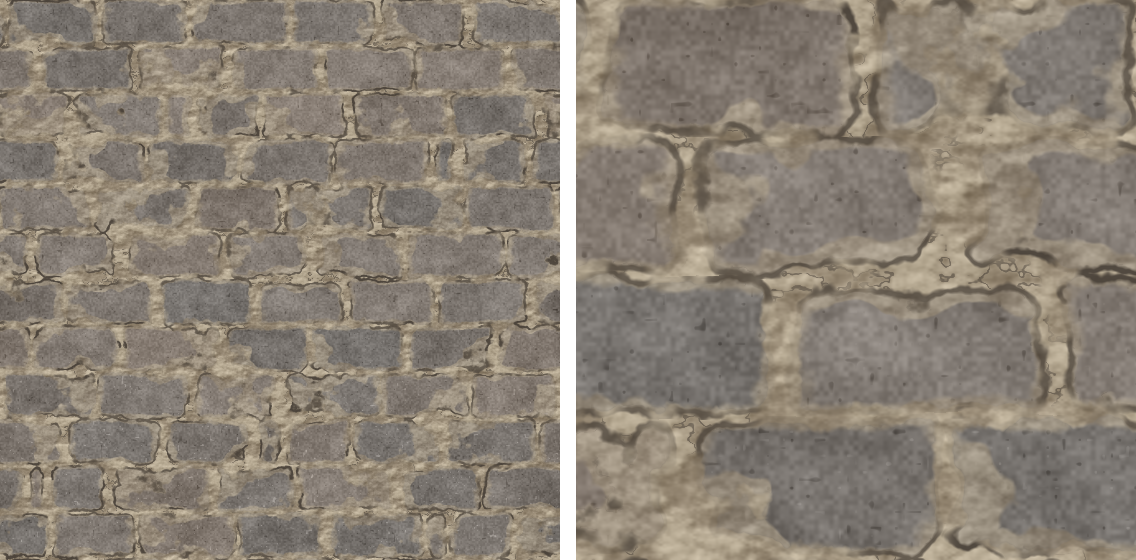
Left, the full canvas; right, a detail of the centre.
Write a WebGL 1 fragment shader that draws this texture.

```glsl
precision highp float;
// Weathered grey block wall: twelve courses of six blocks with shifted head joints.
// Joint distances are roughened by tiling noise, then filled with sandy mortar
// that smears over the block ends; grain, pits and crevices add the wear.
uniform vec2 u_resolution;

const float COURSES = 12.0;
const float BLOCKS = 6.0;
const vec3 BLOCK_COOL = vec3(0.455, 0.440, 0.425);
const vec3 BLOCK_WARM = vec3(0.515, 0.475, 0.440);
const vec3 MORTAR_DARK = vec3(0.575, 0.520, 0.440);
const vec3 MORTAR_LIGHT = vec3(0.715, 0.665, 0.575);
const vec3 CREVICE = vec3(0.27, 0.24, 0.21);

float hash(vec2 p) {
  vec3 q = fract(p.xyx * 0.1031);
  q += dot(q, q.yzx + 33.33);
  return fract((q.x + q.y) * q.z);
}

// Value noise that repeats after the given number of cells
float noise(vec2 uv, vec2 cells, float seed) {
  vec2 p = uv * cells;
  vec2 i = floor(p);
  vec2 f = p - i;
  f = f * f * (3.0 - 2.0 * f);
  vec2 a = mod(i, cells) + seed * 17.0;
  vec2 b = mod(i + 1.0, cells) + seed * 17.0;
  return mix(mix(hash(a), hash(vec2(b.x, a.y)), f.x),
             mix(hash(vec2(a.x, b.y)), hash(b), f.x), f.y);
}

float fbm(vec2 uv, vec2 cells, float seed) {
  float sum = 0.0;
  float amp = 0.533;
  for (int k = 0; k < 4; k++) {
    sum += amp * noise(uv, cells, seed);
    cells *= 2.0;
    amp *= 0.5;
  }
  return sum;
}

// Picks the value of one course, counted from the top
float courseValue(float row, vec4 top, vec4 middle, vec4 bottom) {
  vec4 v = row < 4.0 ? top : (row < 8.0 ? middle : bottom);
  float k = mod(row, 4.0);
  return k < 1.0 ? v.x : (k < 2.0 ? v.y : (k < 3.0 ? v.z : v.w));
}

float jointShift(float cell, float row) {
  return 0.12 * (hash(vec2(mod(cell, BLOCKS) + 5.0, row + 41.0)) - 0.5);
}

// Distances to head and bed joint faces in course heights, block id, row
vec4 blockAt(vec2 uv) {
  vec2 wall = vec2(uv.x * BLOCKS, (1.0 - uv.y) * COURSES + 0.03);
  float row = mod(floor(wall.y), COURSES);
  float x = wall.x - courseValue(row, vec4(0.04, 0.45, 0.77, 0.61),
    vec4(0.01, 0.37, 0.71, 0.34), vec4(0.04, 0.75, 0.22, 0.51));
  float cell = floor(x);
  float f = x - cell;
  cell += step(1.0 + jointShift(cell + 1.0, row), f) - step(f, jointShift(cell, row));
  f = x - cell;
  float left = jointShift(cell, row);
  float right = 1.0 + jointShift(cell + 1.0, row);

  // A few courses hold one block cut in two
  float cutCell = courseValue(row, vec4(-1.0, -1.0, 1.0, 4.0),
    vec4(-1.0), vec4(-1.0, 2.0, 0.0, 4.0));
  float part = 0.0;
  if (abs(mod(cell, BLOCKS) - cutCell) < 0.5) {
    part = step(0.3, f);
    if (part > 0.5) left = 0.3;
    else right = 0.3;
  }
  float joint = mod(cell + step(0.5 * (left + right), f), BLOCKS);
  float headHalf = mix(0.06, 0.15, hash(vec2(joint + 3.0, row + 71.0)));
  float head = 2.0 * min(f - left, right - f) - headHalf;
  float fy = fract(wall.y);
  float bed = min(fy, 1.0 - fy) - 0.07;
  float id = hash(vec2(mod(cell, BLOCKS) + part * 9.0, row + 13.0));
  return vec4(head, bed, id, row);
}

void main() {
  vec2 uv = gl_FragCoord.xy / u_resolution;
  vec2 warp = vec2(fbm(uv, vec2(24.0), 1.0), fbm(uv, vec2(20.0), 2.0)) - 0.5;
  vec4 block = blockAt(uv + warp * vec2(0.018, 0.013));
  float patches = fbm(uv, vec2(14.0), 3.0);
  float rough = fbm(uv, vec2(60.0), 4.0) - 0.5;
  float grain = noise(uv, vec2(340.0), 5.0) - 0.5;

  // Rounded block outline with a ragged edge
  vec2 corner = max(0.12 - block.xy, 0.0);
  float edge = 0.12 - length(corner) + 0.16 * rough - 0.12 * smoothstep(0.52, 0.75, patches);
  float mortarMask = 1.0 - smoothstep(-0.025, 0.025, edge);

  // Block face: tone per block, stains, grain, pits and pale specks
  vec3 face = mix(BLOCK_COOL, BLOCK_WARM, block.z);
  face *= 0.96 + 0.10 * hash(vec2(block.z * 91.0, block.w));
  face += 0.14 * (fbm(uv, vec2(18.0, 24.0), 6.0) - 0.5) + 0.10 * grain + 0.12 * rough;
  float fleck = noise(uv, vec2(210.0), 7.0);
  face -= 0.10 * smoothstep(0.86, 0.98, fleck);
  face += 0.13 * smoothstep(0.12, 0.02, fleck) * smoothstep(5.0, 9.0, block.w);

  // Thin mortar film dragged over the block ends and edges
  float reach = 0.75 * smoothstep(0.46, 0.78, patches) + 0.25 * rough;
  float film = 1.0 - smoothstep(-0.03, 0.10, min(block.x, block.y * 2.2) - reach);

  // Lumpy mortar lit from above
  vec2 lumps = vec2(56.0, 84.0);
  float height = fbm(uv, lumps, 8.0);
  float slope = fbm(uv + vec2(-0.002, 0.003), lumps, 8.0) - height;
  vec3 mortar = mix(MORTAR_DARK, MORTAR_LIGHT, smoothstep(0.25, 0.70, height));
  mortar += 0.05 * grain - 0.35 * slope;

  vec3 color = mix(face, mortar, max(mortarMask, 0.65 * film));

  // Broken shadow lines at the mortar lip and rare open gaps
  float lip = 1.0 - smoothstep(0.01, 0.045, abs(edge + 0.035));
  float broken = smoothstep(0.50, 0.68, fbm(uv, vec2(30.0, 22.0), 9.0));
  float ridge = 1.0 - smoothstep(0.008, 0.03, abs(height - 0.47));
  float gap = smoothstep(0.62, 0.72, fbm(uv, vec2(16.0, 26.0), 10.0));
  float shadow = max(lip * (0.12 + 0.6 * broken), mortarMask * ridge * broken * 0.5);
  shadow = max(shadow, lip * gap * 0.9);
  gl_FragColor = vec4(mix(color, CREVICE, shadow), 1.0);
}
```
